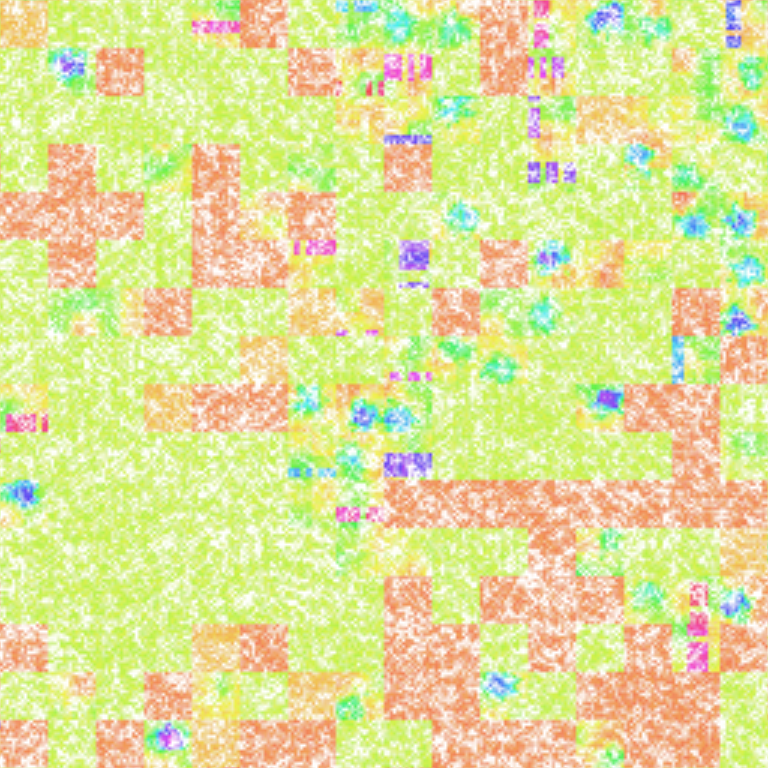
Give the GLSL for this pattern, as a Shadertoy shader.

```glsl
const float CELLS = 256.0;          // soft grains across the canvas
const float BLOCK = 16.0;           // grains across one block
const float LIME_HUE = 0.207;
const float ORANGE_HUE = 0.062;
const float YELLOW_HUE = 0.115;
const float GREEN_HUE = 0.34;
const float HUE_JITTER = 0.035;
const float ORANGE_LEVEL = 0.59;    // lower gives more orange blocks
const float YELLOW_SHARE = 0.06;
const float DETAIL_LEVEL = 0.61;    // lower gives more mixed blocks
const float STRIP_SHARE = 0.36;     // of the mixed blocks
const float BLOB_SHARE = 0.36;
const float LIME_SATURATION = 0.69;
const float ORANGE_SATURATION = 0.64;
const float BRIGHTNESS = 0.945;

float hash(vec2 p) {
    return fract(sin(dot(p, vec2(127.1, 311.7))) * 43758.5453);
}

float valueNoise(vec2 p) {
    vec2 i = floor(p), f = fract(p);
    f = f * f * (3.0 - 2.0 * f);
    return mix(mix(hash(i), hash(i + vec2(1, 0)), f.x),
               mix(hash(i + vec2(0, 1)), hash(i + vec2(1, 1)), f.x), f.y);
}

vec3 hsv(float hue, float saturation, float value) {
    vec3 ramp = clamp(abs(mod(hue * 6.0 + vec3(0, 4, 2), 6.0) - 3.0) - 1.0, 0.0, 1.0);
    return value * mix(vec3(1), ramp, saturation);
}

// Plain blocks: clustered orange among lime, a few yellow
float plainHue(vec2 block) {
    float score = 0.6 * hash(block + 11.0) + 0.4 * valueNoise(block * 0.4 + 7.0);
    score += 0.18 * (block.x * BLOCK / CELLS - 0.5);
    float hue = score > ORANGE_LEVEL ? ORANGE_HUE : LIME_HUE;
    return hash(block + 31.0) < YELLOW_SHARE ? YELLOW_HUE : hue;
}

// Mixed blocks: drifting hues with a dashed strip or a rainbow blob
float detailHue(vec2 cell, vec2 block, vec2 local, float hue) {
    float drift = mix(ORANGE_HUE, GREEN_HUE, valueNoise(cell * 0.11));
    drift += 0.12 * (hash(floor(cell / (0.5 * BLOCK)) + 43.0) - 0.5);
    hue = mix(hue, drift, 0.75);

    float kind = hash(block + 71.0);
    float pick = hash(block + 83.0);
    float size = hash(block + 97.0);
    if (kind < STRIP_SHARE) {
        vec2 axes = size < 0.5 ? local : local.yx;
        float halfWidth = mix(0.09, 0.32, pick * pick);
        float offset = abs(axes.x - hash(block + 101.0));
        float dash = hash(vec2(floor(axes.y * 8.0), pick * 50.0));
        if (offset < halfWidth && dash > 0.22)
            hue = mix(0.5, 0.97, hash(block + 113.0)) + 0.08 * (dash - 0.5);
    } else if (kind < STRIP_SHARE + BLOB_SHARE) {
        vec2 centre = 0.25 + 0.5 * vec2(pick, size);
        float reach = length(local - centre) + 0.35 * (valueNoise(cell * 0.45) - 0.5);
        hue += mix(0.2, 0.55, hash(block + 127.0)) * (1.0 - smoothstep(0.08, 0.45, reach));
    }
    return hue;
}

vec3 cellColour(vec2 cell) {
    vec2 block = floor(cell / BLOCK);
    vec2 local = fract((cell + 0.5) / BLOCK);
    float hue = plainHue(block);
    float detail = 0.55 * hash(block + 57.0) + 0.45 * valueNoise(block * 0.3 + 3.0);
    if (detail > DETAIL_LEVEL) hue = detailHue(cell, block, local, hue);
    hue += HUE_JITTER * (hash(cell + 17.0) - 0.5);

    // Grain washes the colour out to white specks
    float grain = 0.5 * hash(cell) + 0.5 * valueNoise(cell * 0.42 + 19.0);
    grain += 0.12 * (valueNoise(cell * 0.05) - 0.5);
    float ink = smoothstep(0.08, 0.82, grain);
    float strength = mix(ORANGE_SATURATION, LIME_SATURATION,
                         smoothstep(ORANGE_HUE, LIME_HUE, hue));
    return hsv(hue, strength * ink, mix(1.0, BRIGHTNESS, smoothstep(0.0, 0.5, ink)));
}

void mainImage(out vec4 fragColor, in vec2 fragCoord) {
    // Bilinear blend of neighbouring grains keeps every edge soft
    vec2 p = fragCoord / iResolution.y * CELLS - 0.5;
    vec2 cell = floor(p), f = p - cell;
    vec3 lower = mix(cellColour(cell), cellColour(cell + vec2(1, 0)), f.x);
    vec3 upper = mix(cellColour(cell + vec2(0, 1)), cellColour(cell + vec2(1, 1)), f.x);
    fragColor = vec4(mix(lower, upper, f.y), 1.0);
}
```
